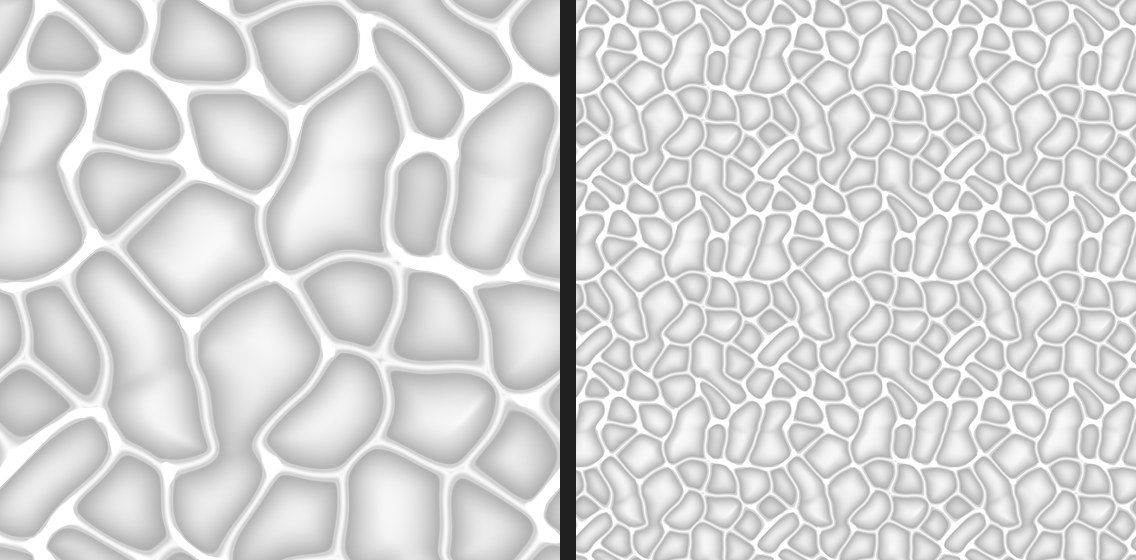
Left: one tile. Right: repeated 3 by 3.
Write a Shadertoy shader that draws this texture.

```glsl
// Pale cellular tissue: rounded grey cells with light centres, glossy ridged
// walls and white gaps at some junctions. A wrapping soft Voronoi diagram in
// which some neighbouring sites merge into larger, bent cells.

const float GRID = 6.0;
const float SHARPNESS = 13.0;
const float WALL = 0.058;
const float TAU = 6.2831853;

// Random triple per grid cell, repeating with the canvas
vec3 cellHash(vec2 cell) {
    vec2 c = mod(cell, GRID) + 17.0;
    vec3 q = fract(c.xyx * vec3(0.1031, 0.1030, 0.0973));
    q += dot(q, q.yxz + 33.33);
    return fract((q.xxy + q.yzz) * q.zyx);
}

// Some cells join one of their four neighbours
vec2 mergeStep(float random) {
    float turn = floor(random * 8.0);
    if (turn > 3.5) return vec2(0.0);
    return round(vec2(cos(turn * TAU / 4.0), sin(turn * TAU / 4.0)));
}

// Returns crisp and soft distance to the wall, junction nearness, local random
vec4 tissue(vec2 p) {
    vec2 base = floor(p);
    vec2 local = fract(p);

    // Collect site weights and weighted positions per merged group
    vec3 groups[49];
    for (int i = 0; i < 49; i++) groups[i] = vec3(0.0);
    for (int y = -3; y <= 3; y++)
    for (int x = -3; x <= 3; x++) {
        vec2 offset = vec2(x, y);
        vec3 h = cellHash(base + offset);
        vec2 site = offset + 0.03 + 0.94 * h.xy - local;
        vec2 slot = offset + mergeStep(h.z) + 3.0;
        if (all(greaterThan(slot, vec2(-0.5))) && all(lessThan(slot, vec2(6.5)))) {
            float weight = exp(-SHARPNESS * dot(site, site));
            groups[int(slot.x + 7.0 * slot.y + 0.5)] += weight * vec3(site, 1.0);
        }
    }

    // The heaviest group owns this point
    int owner = 0;
    for (int i = 1; i < 49; i++)
        if (groups[i].z > groups[owner].z) owner = i;
    vec3 own = groups[owner];
    vec2 centre = own.xy / own.z;

    // Compare it with all the others
    float crisp = 0.0, others = 0.0, spread = 0.0, random = 0.0;
    vec2 shift = vec2(0.0);
    for (int i = 0; i < 49; i++) {
        if (groups[i].z <= 1e-35) continue;
        float share = groups[i].z / own.z;
        float softShare = sqrt(share);
        random += softShare * cellHash(base + vec2(i % 7, i / 7) - 3.0).y;
        if (i == owner) continue;
        vec2 apart = groups[i].xy / groups[i].z - centre;
        crisp += share;
        others += softShare;
        spread += softShare * dot(apart, apart);
        shift += softShare * apart;
    }
    crisp = max(crisp, 1e-30);
    others = max(others, 1e-15);
    float total = 1.0 + others;
    float crossing = max(others * others - crisp, 0.0);
    float spacing = sqrt(max(total * spread - dot(shift, shift), 1e-25)
                         / (others + 0.5 * crossing));
    vec2 distances = -log(vec2(crisp, others)) * vec2(0.5, 1.0);
    distances /= SHARPNESS * max(spacing, 0.25);
    return vec4(distances, crossing / (others * others), random / total);
}

void mainImage(out vec4 fragColor, in vec2 fragCoord) {
    vec2 uv = fragCoord / iResolution.xy;

    // Gentle periodic bending of the walls
    vec2 p = uv * GRID;
    p += 0.15 * sin(TAU * (2.0 * uv.yx + vec2(0.1, 0.4)));
    p += 0.05 * sin(TAU * (5.0 * uv.yx + uv + vec2(0.7, 0.2)));
    vec4 field = tissue(p);

    // Some junctions open up and push the cells back
    float opening = smoothstep(0.54, 0.64, field.w) * min(2.0 * field.z, 1.0);
    float d = field.x - 0.025 * opening;

    // Cell body: dark rim rising to a light centre
    float depth = max(field.y - 0.03, 0.0);
    float body = 0.68 + 0.30 * (1.0 - exp(-pow(depth / 0.235, 1.4)));

    // Wall: bright ridge falling to grey flanks
    float ridge = mix(0.975, 0.79, smoothstep(0.0, 0.052, abs(d)));
    float tone = mix(ridge, body, smoothstep(WALL - 0.012, WALL + 0.014, d));

    // Thin light outline along the cell
    float line = (d - WALL) / 0.011;
    tone += 0.07 * exp(-line * line);

    // White gaps in the open junctions
    float gap = 0.06 * opening - 0.014;
    tone = mix(tone, 1.0, smoothstep(-0.008, 0.008, gap - d) * smoothstep(0.0, 0.25, opening));

    fragColor = vec4(vec3(tone), 1.0);
}
```
